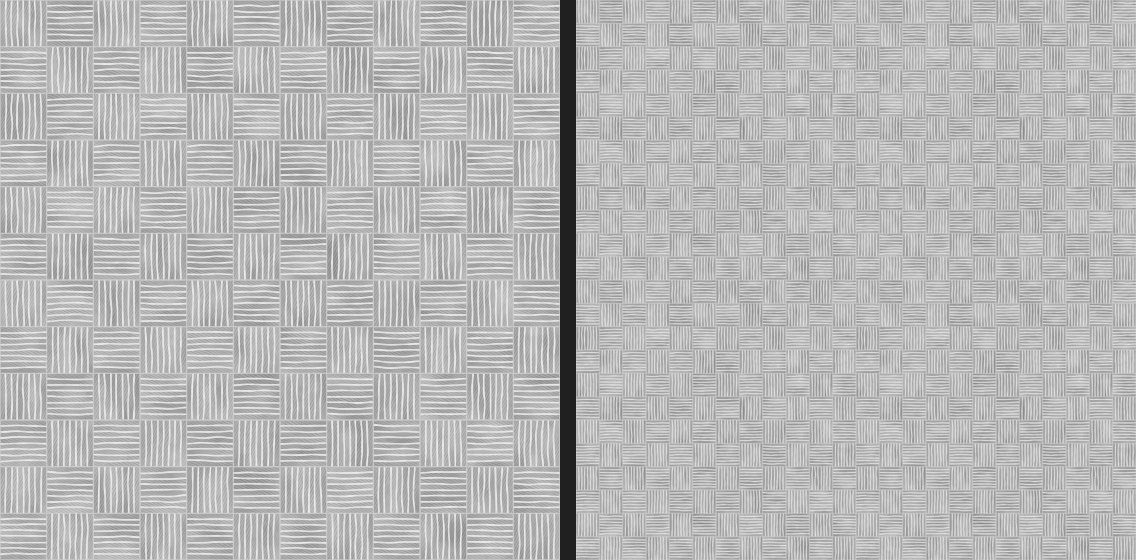
Left: one tile. Right: repeated 2 by 2.
Write a WebGL 2 fragment shader that draws this pattern.

```glsl
#version 300 es
precision highp float;
// Basket weave of 12 x 12 square cells, each ruled with seven hand-drawn pale lines
// that run across and upright in turn, over grey with slanted pencil hatching.
// All wear is seeded by the cell and held inside it, so the sheet tiles.

uniform vec2 u_resolution;
out vec4 fragColor;

float hash(vec2 p) {
    return fract(sin(dot(p, vec2(127.1, 311.7))) * 43758.5453);
}

float valueNoise(vec2 p) {
    vec2 i = floor(p);
    vec2 f = fract(p);
    f = f * f * (3.0 - 2.0 * f);
    return mix(mix(hash(i), hash(i + vec2(1.0, 0.0)), f.x),
               mix(hash(i + vec2(0.0, 1.0)), hash(i + vec2(1.0, 1.0)), f.x), f.y);
}

// Soft stroke: 1 on the centre line, 0 outside the half width
float stroke(float dist, float halfWidth, float soft) {
    return 1.0 - smoothstep(halfWidth - soft, halfWidth + soft, dist);
}

void main() {
    vec2 grid = gl_FragCoord.xy / u_resolution * 12.0;
    float pixel = 12.0 / min(u_resolution.x, u_resolution.y);
    vec2 cell = mod(floor(grid), 12.0);
    vec2 local = fract(grid);
    vec2 seed = floor(vec2(hash(cell + 3.0), hash(cell + 41.0)) * 90.0);

    // Turn every other cell: x runs along the lines, y across them
    bool upright = mod(cell.x + cell.y, 2.0) > 0.5;
    vec2 p = upright ? vec2(local.y, 1.0 - local.x) : local;

    // Grey ground: cell tone, smudges drawn out along the lines, fine grain
    float tone = 0.670 + 0.03 * (hash(cell + 17.0) - 0.5);
    tone += 0.14 * (valueNoise(p * vec2(1.7, 3.5) + seed) - 0.5);
    tone += 0.04 * (valueNoise(p * vec2(9.0, 16.0) + seed + 7.0) - 0.5);

    // Slanted hatching of uneven pressure
    float slant = (p.y + 0.5 * p.x) * 18.0 + 0.7 * valueNoise(p * 4.0 + seed + 23.0);
    float pressure = 0.012 + 0.035 * valueNoise(p * vec2(4.0, 7.0) + seed + 31.0);
    tone += pressure * sin(6.2832 * slant);

    // Seven gently wavering lines at the eighths of the cell
    float bend = 0.14 * (valueNoise(vec2(p.x * 2.0, 0.5) + seed + 53.0) - 0.5);
    float across = p.y * 8.0 + bend;
    float band = floor(across + 0.5);
    float waver = 0.22 * (valueNoise(vec2(p.x * 3.0, band * 5.0) + seed + 67.0) - 0.5);
    float lineDist = abs(across - band + waver) / 8.0;
    float halfWidth = 0.016 + 0.005 * valueNoise(vec2(p.x * 6.0, band * 3.0) + seed);
    float line = stroke(lineDist, halfWidth, max(0.013, 0.6 * pixel));
    line *= step(0.5, band) * step(band, 7.5);
    float chalk = 0.87 + 0.05 * valueNoise(vec2(p.x * 8.0, band * 7.0) + seed + 11.0);
    tone = mix(tone, chalk, line);

    // Thin pale seam between cells
    vec2 toEdge = min(local, 1.0 - local);
    float seam = stroke(min(toEdge.x, toEdge.y), 0.015, max(0.010, 0.5 * pixel));
    tone = mix(tone, 0.81, seam * 0.8);

    fragColor = vec4(vec3(tone), 1.0);
}
```
